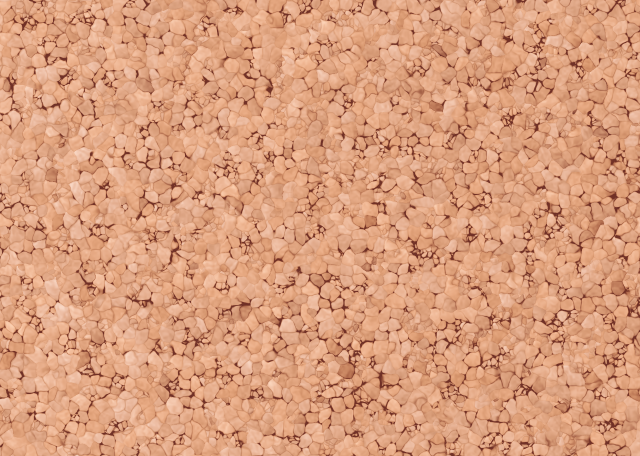
Give the GLSL for this texture, as a Shadertoy shader.

```glsl
// Pressed cork board: angular tan granules packed edge to edge, with fine crumbs
// between them. Weighted, stretched Voronoi cells give the grains; gaps between
// two or three cells become seams and dark pits, and a tone ramp colours it all.

const float GRAINS_PER_HEIGHT = 40.0;
const float CRUMB_SCALE = 1.9;      // crumbs per grain width
const float CRUMB_SHARE = 0.22;     // share of cells broken into crumbs

const vec3 PIT    = vec3(0.44, 0.19, 0.15);
const vec3 CREVICE = vec3(0.62, 0.35, 0.25);
const vec3 SHADOW = vec3(0.75, 0.49, 0.36);
const vec3 TAN    = vec3(0.84, 0.60, 0.45);
const vec3 CORK   = vec3(0.90, 0.67, 0.53);
const vec3 PALE   = vec3(0.94, 0.74, 0.62);
const vec3 GLINT  = vec3(0.98, 0.83, 0.73);

struct Grain {
    vec2 id;       // cell that owns the point
    vec2 offset;   // point relative to the grain centre
    float seam;    // gap to the second nearest grain
    float corner;  // gap to the third nearest grain
};

vec3 hash3(vec2 p) {
    vec3 q = fract(p.xyx * vec3(0.1031, 0.1030, 0.0973));
    q += dot(q, q.yxz + 33.33);
    return fract((q.xxy + q.yzz) * q.zyx);
}

float noise(vec2 p) {
    vec2 i = floor(p), f = fract(p);
    f = f * f * (3.0 - 2.0 * f);
    float low  = mix(hash3(i).x, hash3(i + vec2(1, 0)).x, f.x);
    float high = mix(hash3(i + vec2(0, 1)).x, hash3(i + vec2(1, 1)).x, f.x);
    return mix(low, high, f.y);
}

vec2 rotate(vec2 p, float angle) {
    float c = cos(angle), s = sin(angle);
    return vec2(c * p.x + s * p.y, c * p.y - s * p.x);
}

// Voronoi cells, each with its own size, direction and stretch
Grain findGrain(vec2 p, float seed) {
    vec2 cell = floor(p);
    vec3 nearest = vec3(9.0);
    Grain g = Grain(cell, vec2(0.0), 0.0, 0.0);
    for (int y = -1; y <= 1; y++)
    for (int x = -1; x <= 1; x++) {
        vec2 id = cell + vec2(x, y);
        vec3 place = hash3(id + seed);
        vec3 form = hash3(id + seed + 57.0);
        vec2 offset = p - id - 0.5 - 0.88 * (place.xy - 0.5);
        float stretch = mix(1.0, 1.35, form.y);
        vec2 r = rotate(offset, 3.14159 * form.x) * vec2(1.0 / stretch, stretch);
        float d = length(r) * mix(0.8, 1.22, form.z);
        if (d < nearest.x) {
            nearest = vec3(d, nearest.xy);
            g.id = id + seed;
            g.offset = offset;
        } else if (d < nearest.y) {
            nearest.yz = vec2(d, nearest.y);
        } else {
            nearest.z = min(nearest.z, d);
        }
    }
    g.seam = nearest.y - nearest.x;
    g.corner = nearest.z - nearest.x;
    return g;
}

// Tone 0 is the deepest pit, 6 the brightest glint
vec3 corkRamp(float tone) {
    vec3 c = mix(PIT, CREVICE, clamp(tone, 0.0, 1.0));
    c = mix(c, SHADOW, clamp(tone - 1.0, 0.0, 1.0));
    c = mix(c, TAN, clamp(tone - 2.0, 0.0, 1.0));
    c = mix(c, CORK, clamp(tone - 3.0, 0.0, 1.0));
    c = mix(c, PALE, clamp(tone - 4.0, 0.0, 1.0));
    return mix(c, GLINT, clamp(tone - 5.0, 0.0, 1.0));
}

vec3 corkColor(vec2 uv) {
    // Ragged grain outlines
    vec2 p = uv * GRAINS_PER_HEIGHT;
    p += 0.22 * (vec2(noise(p * 2.3), noise(p * 2.3 + 71.0)) - 0.5);

    // Whole grains, some of them replaced by crumbs
    Grain g = findGrain(p, 11.0);
    if (hash3(g.id + 203.0).x < CRUMB_SHARE) {
        Grain crumb = findGrain(p * CRUMB_SCALE, 131.0);
        crumb.seam = min(g.seam, crumb.seam / CRUMB_SCALE * 1.3);
        crumb.corner = min(g.corner, crumb.corner / CRUMB_SCALE * 1.3);
        g = crumb;
    }

    // Flat tone, tilt towards the upper left light, fibres and fine speckle
    vec3 look = hash3(g.id + 401.0);
    vec3 lie = hash3(g.id + 619.0);
    vec2 tilt = vec2(-0.5, 0.6) + 1.6 * (lie.xy - 0.5);
    vec2 fibre = rotate(p, 6.28318 * lie.z) * vec2(1.6, 5.0);
    float tone = 4.1 + 1.5 * (look.x - 0.5) + 0.75 * dot(tilt, g.offset);
    tone += 0.9 * (noise(fibre) - 0.5) + 0.9 * (noise(p * 4.5 + 19.0) - 0.5);
    tone -= 1.3 * smoothstep(0.95, 0.98, look.y);

    // Seams of uneven depth, and pits where three grains meet
    float depth = smoothstep(0.2, 0.8, noise(p * 0.9 + 43.0));
    float gap = smoothstep(0.45, 0.8, noise(p * 1.1 + 97.0));
    tone -= mix(0.4, 1.6, depth) * (1.0 - smoothstep(0.0, 0.2, g.seam));
    tone -= 3.6 * gap * (1.0 - smoothstep(0.07, 0.27, g.corner));
    tone -= 1.3 * gap * (1.0 - smoothstep(0.0, 0.12, g.seam));

    // Soft unevenness of the board, a little brighter on the left
    tone += 0.35 * (noise(uv * 5.0) - 0.5) + 0.25 * (0.6 - uv.x);
    vec3 tint = mix(vec3(1.01, 0.99, 0.96), vec3(0.99, 1.01, 1.05), look.z);
    return corkRamp(tone) * tint;
}

void mainImage(out vec4 fragColor, in vec2 fragCoord) {
    // Four samples per pixel smooth the edges
    vec3 color = vec3(0.0);
    for (int i = 0; i < 4; i++) {
        vec2 shift = 0.5 * vec2(i % 2, i / 2) - 0.25;
        color += corkColor((fragCoord + shift) / iResolution.y);
    }
    fragColor = vec4(color / 4.0, 1.0);
}
```
